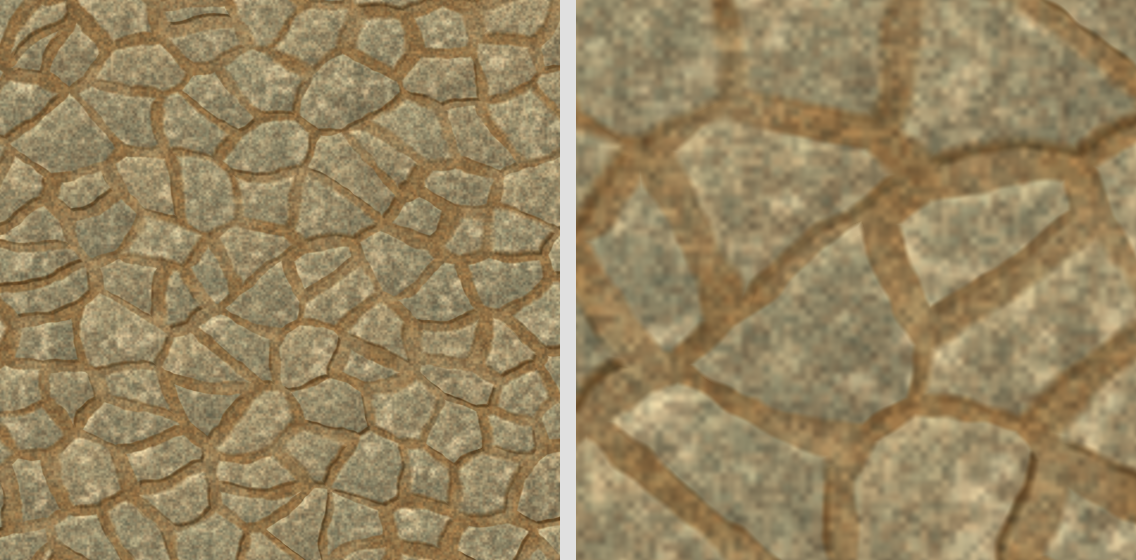
Left, the full canvas; right, a detail of the centre.
A WebGL 1 fragment shader for this texture:

```glsl
precision highp float;
// Rough olive-grey flagstones bedded in grainy ochre mortar, lit from the upper left.
uniform vec2 u_resolution;

const vec2  CELLS        = vec2(8.5, 10.8);     // stones across and up
const float TILT         = 0.12;                // lean of the layout, radians
const float JITTER       = 0.94;                // irregularity of the stones
const float WARP         = 0.011;               // bending of the outlines
const float ROUGHNESS    = 0.085;               // chipping of the outlines
const float MARGIN_MIN   = 0.025;               // mortar around the largest stones
const float MARGIN_RANGE = 0.13;
const vec2  TO_LIGHT     = vec2(-0.0045, 0.006);
const float SHADOW       = 0.62;
const float GRAIN        = 0.46;
const vec3  STONE_COOL   = vec3(0.555, 0.520, 0.400);
const vec3  STONE_WARM   = vec3(0.610, 0.545, 0.405);
const vec3  STONE_PALE   = vec3(0.735, 0.670, 0.525);
const vec3  MORTAR       = vec3(0.550, 0.432, 0.268);
const vec3  MORTAR_DUST  = vec3(0.585, 0.490, 0.335);
const vec3  SHADOW_TINT  = vec3(0.290, 0.205, 0.090);

vec2 hash2(vec2 p) {
  vec3 q = fract(p.xyx * vec3(0.1031, 0.1030, 0.0973));
  q += dot(q, q.yzx + 33.33);
  return fract((q.xx + q.yz) * q.zy);
}

float noise(vec2 p) {
  vec2 i = floor(p), f = fract(p);
  f = f * f * (3.0 - 2.0 * f);
  return mix(mix(hash2(i).x, hash2(i + vec2(1.0, 0.0)).x, f.x),
             mix(hash2(i + vec2(0.0, 1.0)).x, hash2(i + 1.0).x, f.x), f.y);
}

// Layered sines bend the straight cell borders.
vec2 warp(vec2 p) {
  return p + WARP * (sin(p.yx * vec2(17.0, 14.0) + vec2(0.7, 2.1))
                   + 0.5 * sin(p.yx * vec2(41.0, 37.0) + p * 23.0));
}

vec2 seed(vec2 cell) {
  return 0.5 + JITTER * (hash2(cell + 57.0) - 0.5);
}

// Cellular noise: x = distance to border, yz = offset from seed, w = stone id.
vec4 stoneCell(vec2 p) {
  vec2 base = floor(p), f = fract(p);
  vec2 nearCell = vec2(0.0), toNear = vec2(0.0);
  float nearest = 9.0;
  for (int j = -1; j <= 1; j++)
    for (int i = -1; i <= 1; i++) {
      vec2 c = vec2(float(i), float(j));
      vec2 r = c + seed(base + c) - f;
      float d = dot(r, r);
      if (d < nearest) { nearest = d; nearCell = c; toNear = r; }
    }
  float border = 9.0;
  for (int j = -2; j <= 2; j++)
    for (int i = -2; i <= 2; i++) {
      vec2 c = nearCell + vec2(float(i), float(j));
      vec2 r = c + seed(base + c) - f;
      vec2 across = r - toNear;
      if (dot(across, across) > 0.0001)
        border = min(border, dot(0.5 * (toNear + r), normalize(across)));
    }
  return vec4(border, -toNear, hash2(base + nearCell + 11.0).x);
}

// x = height above the mortar line, yz = offset from seed, w = stone id.
vec4 stoneAt(vec2 uv) {
  float c = cos(TILT), s = sin(TILT);
  vec4 cell = stoneCell(mat2(c, s, -s, c) * warp(uv) * CELLS + 20.0);
  float chips = 0.65 * noise(uv * 34.0) + 0.35 * noise(uv * 90.0) - 0.5;
  cell.x += ROUGHNESS * chips - MARGIN_MIN - MARGIN_RANGE * cell.w;
  return cell;
}

void main() {
  vec2 uv = gl_FragCoord.xy / min(u_resolution.x, u_resolution.y);
  vec4 stone = stoneAt(uv);
  vec4 caster = stoneAt(uv + TO_LIGHT);
  vec2 traits = hash2(vec2(stone.w * 917.0, 3.0));
  float softness = mix(0.025, 0.085, traits.x * traits.x);
  float cover = smoothstep(-0.5 * softness, softness, stone.x);

  // Stone face: own tint, slanted shading, pale wear and dark blotches.
  float patches = noise(uv * 26.0 + 7.0);
  float mottle = noise(uv * 75.0 + 31.0);
  vec3 face = mix(STONE_COOL, STONE_WARM, 0.65 * traits.y + 0.35 * patches);
  face *= 0.96 + 0.10 * traits.x + 0.16 * dot(stone.yz, vec2(-0.5, 0.8));
  face = mix(face, STONE_PALE, 0.7 * smoothstep(0.52, 0.9, 0.55 * patches + 0.45 * mottle));
  face *= 0.90 + 0.20 * mottle;

  // Mortar: ochre with dusty drifts.
  vec3 bed = mix(MORTAR, MORTAR_DUST, smoothstep(0.35, 0.8, noise(uv * 19.0 + 50.0)));
  bed *= 0.94 + 0.12 * noise(uv * 60.0 + 90.0);
  vec3 color = mix(bed, face, cover);

  // Cast shadow beside raised stones and a thin lit rim facing the light.
  float raised = hash2(vec2(caster.w * 613.0, 9.0)).y;
  float shade = smoothstep(-0.01, 0.045, caster.x) * (1.0 - cover);
  color = mix(color, SHADOW_TINT, SHADOW * shade * (0.25 + 0.95 * raised));
  float rim = cover * (1.0 - smoothstep(-0.03, 0.05, caster.x));
  color *= 1.0 + 0.10 * rim;

  // Sandy grain with slight red and green flecks.
  float grain = 0.6 * noise(uv * 235.0) + 0.4 * noise(uv * 128.0 + 40.0) - 0.5;
  float fleck = noise(uv * 170.0 + 400.0) - 0.5;
  color *= 1.0 + GRAIN * grain;
  color += fleck * vec3(0.035, -0.018, -0.03);
  gl_FragColor = vec4(clamp(color, 0.0, 1.0), 1.0);
}
```
